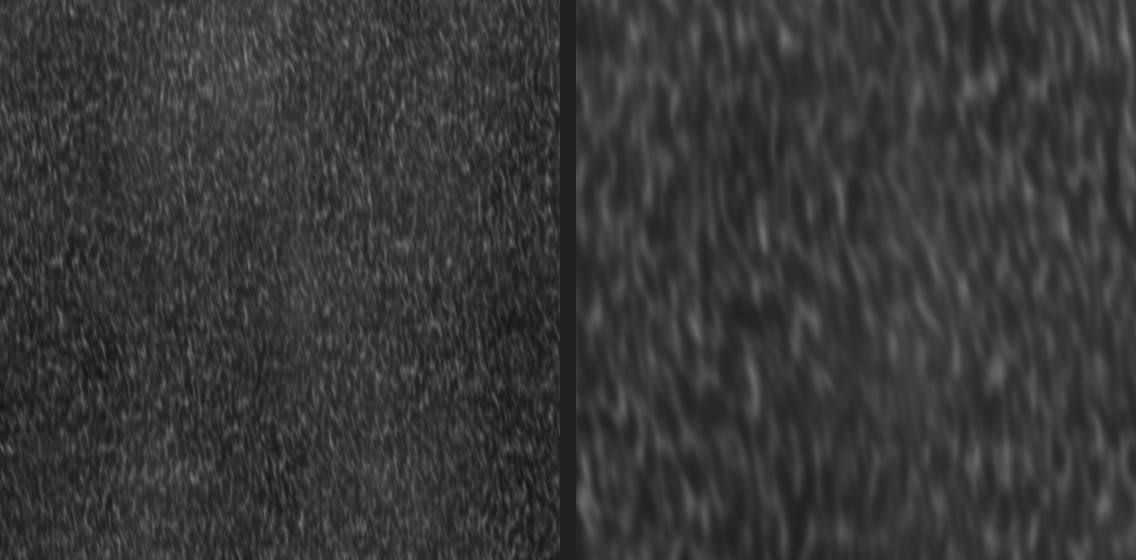
Left, the full canvas; right, a detail of the centre.
Reproduce this texture procedurally as a WebGL 1 fragment shader.

```glsl
precision highp float;
// Dark charcoal hide with short, soft, nearly vertical grain.
// Stretched gradient noise in three sizes makes the grain; slow noise bends
// its direction and varies its contrast, over broad uneven shading.

uniform vec2 u_resolution;

// Random unit vector for a lattice point.
vec2 latticeGradient(vec2 cell) {
    vec2 q = fract(cell * vec2(0.1031, 0.1137));
    q += dot(q, q.yx + 33.33);
    float angle = 6.28318 * fract((q.x + q.y) * q.x * 7.31);
    return vec2(cos(angle), sin(angle));
}

float gradientNoise(vec2 p) {
    vec2 cell = floor(p);
    vec2 f = p - cell;
    vec2 blend = f * f * f * (f * (f * 6.0 - 15.0) + 10.0);
    float a = dot(latticeGradient(cell), f);
    float b = dot(latticeGradient(cell + vec2(1.0, 0.0)), f - vec2(1.0, 0.0));
    float c = dot(latticeGradient(cell + vec2(0.0, 1.0)), f - vec2(0.0, 1.0));
    float d = dot(latticeGradient(cell + vec2(1.0, 1.0)), f - vec2(1.0, 1.0));
    return mix(mix(a, b, blend.x), mix(c, d, blend.x), blend.y);
}

// Lean the fibres slightly left at the top, with local wandering.
vec2 bendFibres(vec2 p) {
    float wander = 0.016 * gradientNoise(p * 5.0 + 17.0)
                 + 0.003 * gradientNoise(p * 24.0 + 41.0);
    return p + vec2(0.06 * p.y + wander, 0.0);
}

float fibreGrain(vec2 p) {
    float medium = gradientNoise(p * vec2(108.0, 36.0) + 7.3);
    float fine = gradientNoise((p + vec2(0.09 * p.y, 0.0)) * vec2(160.0, 54.0) + 61.7);
    float coarse = gradientNoise((p - vec2(0.07 * p.y, 0.0)) * vec2(58.0, 22.0) + 113.1);
    return medium + 0.75 * fine + 0.5 * coarse;
}

// Broad shading: darker sides, lighter top, tall patches and mottling.
float broadTone(vec2 p) {
    float side = 2.0 * p.x - 1.0;
    return 0.229 - 0.050 * side * side + 0.042 * (p.y - 0.5)
         + 0.060 * gradientNoise(p * vec2(4.0, 2.2) + 5.6)
         + 0.038 * gradientNoise(p * vec2(11.0, 7.0) + 29.4)
         + 0.036 * gradientNoise(p * vec2(29.0, 14.0) + 52.8);
}

void main() {
    vec2 p = gl_FragCoord.xy / u_resolution;
    float grain = fibreGrain(bendFibres(p));

    // Raise the crests so that scattered fibres catch the light.
    grain += 0.6 * grain * grain;
    float contrast = 0.138 * (1.0 + 0.5 * gradientNoise(p * 7.0 + 83.0));

    float grey = broadTone(p) + contrast * grain - 0.003;
    gl_FragColor = vec4(vec3(clamp(grey, 0.08, 0.52)), 1.0);
}
```
